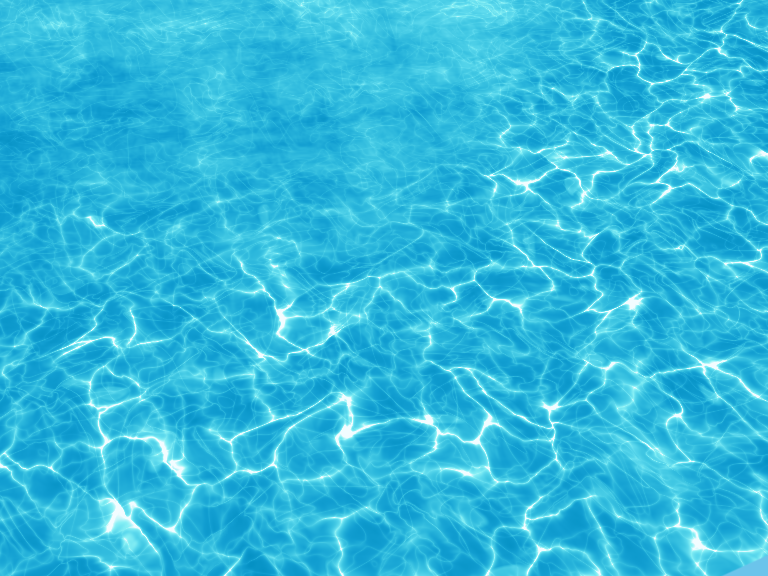
Write a Shadertoy shader that draws this texture.

```glsl
const int TONES = 6;
const vec3 WATER[TONES] = vec3[TONES](
    vec3(0.07, 0.62, 0.82), vec3(0.16, 0.71, 0.86), vec3(0.25, 0.78, 0.89),
    vec3(0.36, 0.85, 0.93), vec3(0.53, 0.94, 0.96), vec3(0.95, 0.99, 1.00));
const vec3 POOL_RIM = vec3(0.42, 0.77, 0.92);
const mat2 TURN = mat2(0.80, 0.60, -0.60, 0.80);

vec2 hash22(vec2 cell) {
    vec3 q = fract(cell.xyx * vec3(0.1031, 0.1030, 0.0973));
    q += dot(q, q.yzx + 33.33);
    return fract((q.xx + q.yz) * q.zy);
}

// Layered, self-warping sines: a smooth swirling field around zero
float swell(vec2 p, int octaves) {
    float sum = 0.0, amp = 0.8;
    for (int i = 0; i < octaves; i++) {
        p = TURN * p * 1.7 + 1.3;
        p += 0.6 * sin(p.yx * 1.1 + vec2(0.0, 2.1));
        sum += amp * sin(p.x) * cos(p.y);
        amp *= 0.62;
    }
    return sum;
}

// Curls straight cell borders into wavy ones
vec2 bend(vec2 p, float amount) {
    float freq = 1.3;
    for (int i = 0; i < 4; i++) {
        vec2 phase = vec2(1.7, 4.1) * float(i);
        p += amount / freq * sin(freq * vec2(p.y + 0.4 * p.x, p.x - 0.5 * p.y) + phase);
        freq *= 1.9;
    }
    return p;
}

// Distances to the three nearest cell centres
vec3 nearestThree(vec2 p) {
    vec2 cell = floor(p);
    vec3 near = vec3(9.0);
    for (int y = -2; y <= 2; y++)
    for (int x = -2; x <= 2; x++) {
        vec2 c = cell + vec2(x, y);
        float d = length(c + hash22(c) - p);
        if (d < near.x) near = vec3(d, near.xy);
        else if (d < near.y) near = vec3(near.x, d, near.y);
        else near.z = min(near.z, d);
    }
    return near;
}

// Light web: x = thin line, y = soft glow, z = bright knot
vec3 lightWeb(vec2 p, float width, float pixel) {
    vec3 near = nearestThree(p);
    float edge = near.y - near.x;
    float knot = near.z - near.x;
    return exp(-vec3(edge / max(width, pixel), edge / 0.20, knot / 0.10));
}

// Tilts the canvas into a receding water surface
vec2 surface(vec2 uv) {
    float x = (uv.x - 0.67) * (1.0 + 0.6 * uv.y);
    return vec2(x + 0.25 * uv.y, uv.y * (1.0 + 0.9 * uv.y));
}

float ridge(float v, float sharpness) {
    return pow(1.0 - abs(sin(v)), sharpness);
}

vec3 waterColor(float tone) {
    vec3 color = WATER[0] + 0.05 * clamp(tone, -1.0, 0.0);
    for (int i = 1; i < TONES; i++)
        color = mix(color, WATER[i], clamp(tone - float(i - 1), 0.0, 1.0));
    return color;
}

void mainImage(out vec4 fragColor, in vec2 fragCoord) {
    vec2 uv = fragCoord / iResolution.y;
    vec2 s = surface(uv);

    // Broad fields
    float patches = swell(s * 8.0, 5);
    float drift = swell(s * 3.0 + 4.7, 3);
    float strength = smoothstep(-0.8, 0.7, swell(s * 7.0 + 9.1, 3));
    float border = 0.60 + 0.60 * smoothstep(0.65, 1.2, uv.x) + 0.08 * drift;
    float calm = smoothstep(-0.17, 0.17, uv.y - border);

    // Caustic nets at two sizes
    vec2 big = bend(s * 9.0, 0.42) + 0.13 * patches;
    vec2 small = bend(s * 17.0 + 5.2, 0.60) + 0.25 * patches;
    vec3 coarse = lightWeb(big, 0.10, 0.8 * length(fwidth(big)));
    vec3 fine = lightWeb(small, 0.11, 0.7 * length(fwidth(small)));

    // Curled reflections, small ripples and glints
    float loops = ridge(4.0 * swell(s * 6.0 + 2.3, 3), 7.0);
    float curls = ridge(3.5 * swell(s * 12.0 + 7.7, 3), 4.0);
    float ripples = swell(s * vec2(20.0, 24.0) + 3.1, 4);
    float glints = smoothstep(0.80, 1.05, swell(s * vec2(13.0, 15.0) + 6.4, 2));

    float lively = -0.20 + 0.60 * patches + 0.30 * drift + 0.28 * ripples;
    lively += coarse.x * mix(0.9, 3.7, strength) + 0.8 * coarse.y;
    lively += (1.8 * coarse.z + 1.9 * glints) * strength;
    lively += fine.x * mix(1.5, 0.7, strength) + 0.35 * fine.y;
    lively += loops * (0.4 + 0.7 * strength) + 0.8 * curls;

    // Murky far water with streaks and fine sparkle
    float streaks = swell(s * vec2(7.0, 9.0) + 1.9, 5);
    float sparkle = swell(s * vec2(42.0, 36.0), 3);
    float murky = 0.30 + 1.0 * smoothstep(0.72, 1.0, uv.y) + 0.5 * smoothstep(0.1, 0.6, uv.x);
    murky += 0.70 * streaks + 0.40 * drift + 0.32 * ripples + 0.30 * sparkle;
    murky += 1.1 * fine.x * strength + 0.5 * loops + 0.6 * curls + 0.7 * glints * strength;

    vec3 color = waterColor(mix(lively, murky, calm));

    // Pale rim in the lower right corner
    float rim = uv.x - iResolution.x / iResolution.y + 0.08 - 2.2 * uv.y;
    color = mix(color, POOL_RIM, smoothstep(-0.005, 0.005, rim));
    fragColor = vec4(color, 1.0);
}
```
